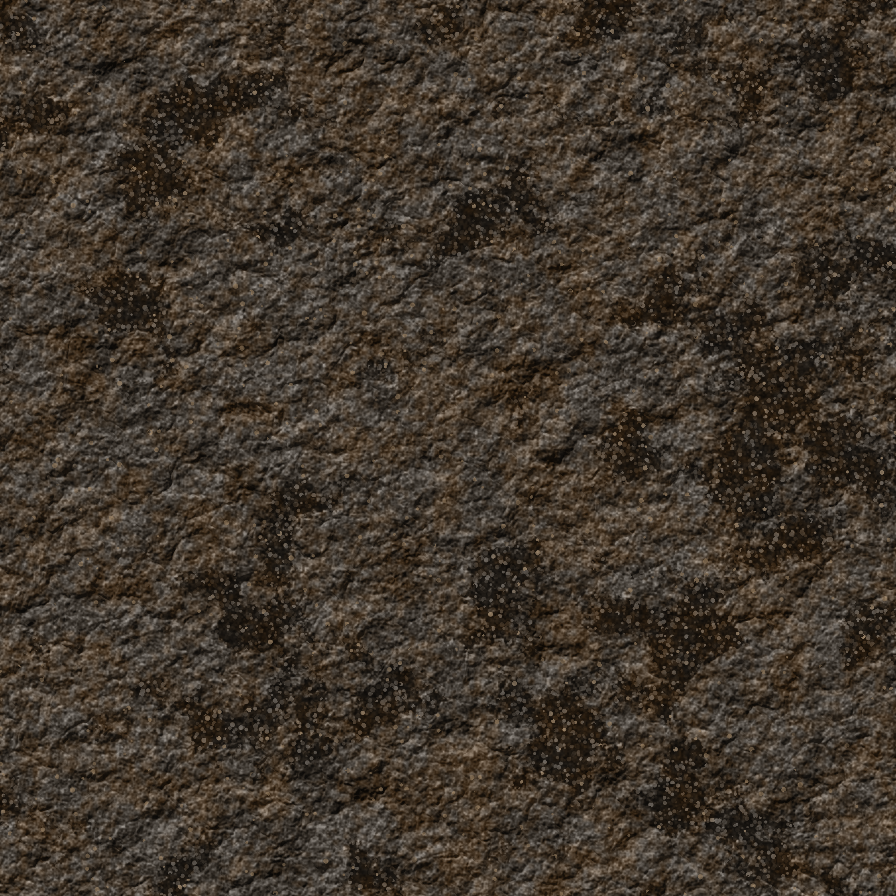
This texture is drawn by a Shadertoy shader. Its source:

```glsl
// Rough dark soil: small crusted clods lit from above, with gritty black hollows.
// Warped domes and noise form a height field; its slope gives the light, and
// small scattered grains, fine tooth and faint rust stains are laid over it.

#define BASE_TONE 0.232
#define RELIEF 0.058
#define TOOTH 1.20
#define CLOD_SCALE 17.0
#define PIT_SCALE 11.0
#define PIT_LEVEL 0.385
#define GRAIN_SCALE 215.0
#define LIGHT_STEP vec2(-0.0009, 0.0020)
#define WARM_TINT vec3(0.040, 0.0, -0.043)
#define RUST_TINT vec3(0.018, 0.001, -0.016)
#define PEBBLE_COLOR vec3(0.55, 0.46, 0.35)

float hash(vec2 cell) {
    uvec2 q = uvec2(ivec2(cell)) * uvec2(1597334673u, 3812015801u);
    uint n = (q.x ^ q.y) * 1597334673u;
    n = (n ^ (n >> 15)) * 2246822519u;
    n ^= n >> 13;
    return float(n >> 8) / 16777216.0;
}

vec2 hash2(vec2 cell) {
    return vec2(hash(cell), hash(cell + vec2(371.0, 913.0)));
}

float noise(vec2 p) {
    vec2 i = floor(p), f = fract(p);
    f = f * f * f * (f * (f * 6.0 - 15.0) + 10.0);
    return mix(mix(hash(i), hash(i + vec2(1, 0)), f.x),
               mix(hash(i + vec2(0, 1)), hash(i + vec2(1, 1)), f.x), f.y);
}

// Layered noise with mean 0.5; each octave is rotated to hide the lattice
float fbm(vec2 p, int octaves) {
    float sum = 0.0, total = 0.0, weight = 0.5;
    for (int i = 0; i < octaves; i++) {
        sum += weight * noise(p);
        total += weight;
        weight *= 0.55;
        p = mat2(1.6, 1.2, -1.2, 1.6) * p + 17.3;
    }
    return sum / total;
}

// Overlapping rounded lumps, 1 at a crown and falling towards the gaps
float domes(vec2 p) {
    vec2 cell = floor(p);
    float top = -0.3;
    for (int y = -1; y <= 1; y++)
    for (int x = -1; x <= 1; x++) {
        vec2 id = cell + vec2(x, y);
        vec2 d = p - id - hash2(id);
        float radius = mix(0.55, 0.95, hash(id + 71.0));
        top = max(top, 1.0 - dot(d, d) / (radius * radius));
    }
    return top;
}

// Ragged coordinates, drawn out slightly along the rising diagonal
vec2 warp(vec2 p) {
    vec2 q = mat2(0.92, -0.46, 0.39, 1.08) * p;
    vec2 ragged = vec2(fbm(p * 34.0, 4), fbm(p * 34.0 + 53.0, 4)) - 0.5;
    return q + 0.036 * ragged;
}

float height(vec2 p) {
    vec2 q = warp(p);
    float h = 0.0, scale = CLOD_SCALE, weight = 0.32;
    for (int i = 0; i < 3; i++) {
        h += weight * domes(q * scale + float(i) * 31.7) / scale;
        scale *= 2.3;
        weight *= 1.2;
    }
    return h + 0.95 * fbm(p * 48.0 + 9.0, 4) / 22.0;
}

// Scattered grains: x is coverage, y a random value of the grain
vec2 grains(vec2 p, float edge) {
    vec2 cell = floor(p), best = vec2(0.0);
    for (int y = -1; y <= 1; y++)
    for (int x = -1; x <= 1; x++) {
        vec2 id = cell + vec2(x, y);
        float radius = mix(0.25, 0.65, hash(id + 137.0));
        float dist = length(p - id - hash2(id + 29.0));
        float cover = 1.0 - smoothstep(radius - edge, radius + edge, dist);
        if (cover > best.x) best = vec2(cover, hash(id + 211.0));
    }
    return best;
}

void mainImage(out vec4 fragColor, in vec2 fragCoord) {
    vec2 p = fragCoord / iResolution.y + 2.0;
    vec2 q = warp(p);

    // Crust: slope towards the light, crown brightness, fine tooth
    float slope = (height(p) - height(p + LIGHT_STEP)) / length(LIGHT_STEP);
    float tone = BASE_TONE + RELIEF * clamp(slope, -2.6, 2.4);
    tone += 0.05 * (domes(q * CLOD_SCALE) - 0.6);
    tone += 0.06 * (fbm(p * 15.0 + 40.0, 4) - 0.5);
    float tooth = 0.5 * noise(p * 260.0) + 0.5 * noise(p.yx * 440.0);
    tone *= 1.0 + TOOTH * (tooth - 0.5);

    // Hollows: near black, broken at the rim and filled with pale grits
    float edge = max(0.12, 0.3 * GRAIN_SCALE / iResolution.y);
    vec2 grit = grains(p * GRAIN_SCALE, edge);
    float rim = fbm(q * PIT_SCALE + 5.0, 6) + 0.10 * (tooth - 0.5);
    float pit = 1.0 - smoothstep(PIT_LEVEL - 0.05, PIT_LEVEL + 0.05, rim);
    float pitTone = 0.03 + 0.08 * tooth + grit.x * 0.34 * pow(grit.y, 2.5);
    tone = max(mix(tone, pitTone, 0.9 * pit), 0.03);

    // Earth tint, with faint rust and grey stains
    float stain = fbm(p * 26.0 + 80.0, 5) - 0.5 + 0.4 * (noise(p * 150.0) - 0.5);
    float depth = smoothstep(-0.04, 0.18, tone);
    vec3 color = tone + depth * (WARM_TINT + RUST_TINT * clamp(stain * 5.0, -1.0, 1.6));

    // Rare light pebbles
    float pebble = grit.x * smoothstep(0.982, 0.990, grit.y);
    color = mix(color, PEBBLE_COLOR * (0.75 + 0.5 * tooth), 0.65 * pebble);
    fragColor = vec4(clamp(color, 0.0, 1.0), 1.0);
}
```
